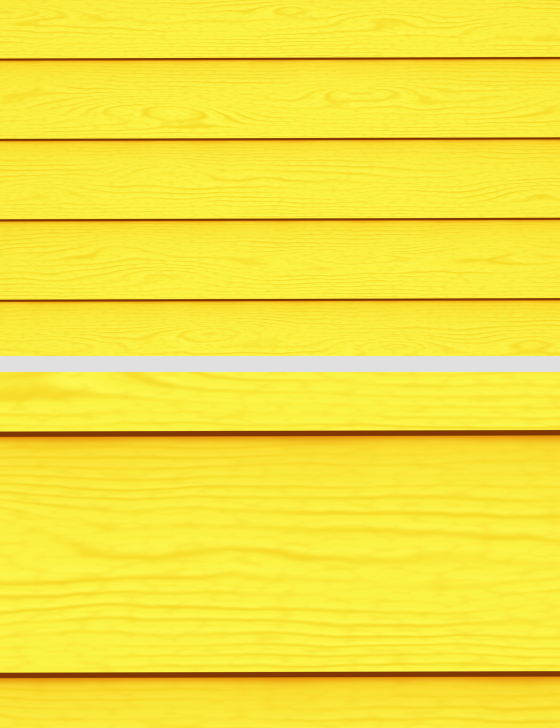
Top: the whole. Bottom: its middle third, enlarged.
A Shadertoy shader for this texture:

```glsl
// Yellow painted lap siding: wide horizontal boards with embossed wood grain and shadowed seams.

// Layout, in units of the canvas height
const float BOARD_HEIGHT = 0.2258;
const float FIRST_SEAM = 0.1575;
const float SEAM_TILT = 0.0028;
const float SEAM_HALF_WIDTH = 0.0023;
const float SHADOW_NEAR = 0.0062;
const float SHADOW_FAR = 0.021;

// Grain
const float RINGS_CENTRE = 9.0;    // ring density at mid board
const float RINGS_EDGE = 18.0;     // extra density towards the board edges
const float KNOT_SPACING = 0.43;
const float GROOVE_DEPTH = 0.72;
const float PORE_DEPTH = 0.30;
const vec2 PORE_SCALE = vec2(48.0, 170.0);

// Paint
const vec3 PAINT = vec3(0.985, 0.955, 0.265);
const vec3 PAINT_LIGHT = vec3(1.0, 0.985, 0.36);
const vec3 PAINT_DEEP = vec3(0.965, 0.83, 0.13);
const vec3 AMBER = vec3(0.97, 0.76, 0.09);
const vec3 ORANGE = vec3(0.88, 0.53, 0.03);
const vec3 SEAM_BROWN = vec3(0.50, 0.21, 0.01);

const float TAU = 6.2831853;

vec2 hash2(vec2 p) {
    vec3 q = fract(p.xyx * vec3(0.1031, 0.1030, 0.0973));
    q += dot(q, q.yzx + 33.33);
    return fract((q.xx + q.yz) * q.zy);
}

// Distance to the nearest jittered cell point
float cellular(vec2 p) {
    vec2 cell = floor(p);
    float nearest = 2.0;
    for (int j = -1; j <= 1; j++)
    for (int i = -1; i <= 1; i++) {
        vec2 c = cell + vec2(i, j);
        nearest = min(nearest, length(c + hash2(c) - p));
    }
    return nearest;
}

// Layered sines, roughly -1 to 1
float waves(vec2 p, float seed) {
    float sum = 0.0, amp = 0.5;
    for (int i = 0; i < 4; i++) {
        sum += amp * sin(p.x + 1.7 * sin(p.y + seed) + seed * 2.3);
        p = mat2(1.7, 0.5, -0.6, 1.8) * p;
        seed += 1.9;
        amp *= 0.55;
    }
    return sum;
}

// Stretched bumps that turn straight rings into closed ovals
float knots(float x, float c, float board) {
    float cell = floor(x / KNOT_SPACING), sum = 0.0;
    for (int i = -2; i <= 2; i++) {
        vec2 id = vec2(cell + float(i), board * 7.0 + 3.0);
        vec2 place = hash2(id), size = hash2(id + 41.7);
        vec2 centre = vec2((id.x + place.x) * KNOT_SPACING, (place.y - 0.5) * 0.42);
        vec2 radius = mix(vec2(0.09, 0.10), vec2(0.21, 0.18), size);
        vec2 q = (vec2(x, c) - centre) / radius;
        sum += mix(1.8, 4.2, size.x) * exp(-dot(q, q));
    }
    return sum;
}

void mainImage(out vec4 fragColor, in vec2 fragCoord) {
    vec2 p = fragCoord / iResolution.y;
    float pixel = 1.0 / iResolution.y;
    float centreX = 0.5 * iResolution.x / iResolution.y;

    // Board index and depth below the seam above it
    float row = (FIRST_SEAM + SEAM_TILT * (p.x - centreX) - p.y) / BOARD_HEIGHT;
    float board = floor(row) + 8.0;
    float t = fract(row);
    float c = t - 0.5;
    float below = t * BOARD_HEIGHT;
    float seamDistance = min(below, BOARD_HEIGHT - below);
    float seed = board * 4.37;

    // Growth rings, calmer near the edges
    float calm = 1.0 - 2.4 * c * c;
    float rings = RINGS_CENTRE * c + RINGS_EDGE * c * abs(c);
    rings += calm * (knots(p.x, c, board) + 0.75 * waves(vec2(p.x * 5.0, c * 5.0), seed));
    rings += 0.16 * waves(vec2(p.x * 32.0, c * 9.0), seed + 2.0);
    float sharpness = 1.0 - smoothstep(0.25, 0.65, fwidth(rings));
    float groove = pow(0.5 + 0.5 * sin(TAU * rings), 4.0) * sharpness;
    float ridge = pow(0.5 + 0.5 * sin(TAU * rings + 1.9), 3.0) * sharpness;
    float strength = clamp(0.55 + 0.6 * waves(vec2(p.x * 7.0, c * 12.0), seed + 5.0), 0.12, 1.0);

    // Fine fibres between the rings
    float pores = smoothstep(0.35, 0.95, cellular(p * PORE_SCALE));

    // Painted surface
    vec3 color = mix(PAINT, PAINT_LIGHT, 0.5 * ridge * strength);
    color = mix(color, PAINT_DEEP, GROOVE_DEPTH * groove * strength);
    color = mix(color, PAINT_DEEP, PORE_DEPTH * pores);
    float side = abs(p.x / centreX - 1.0);
    color = mix(color, PAINT_DEEP, 0.12 * side * side + 0.18 * (1.0 - t) * (1.0 - t));

    // Shadow cast by the board above, then the seam itself
    float uneven = 1.0 + 0.16 * waves(vec2(p.x * 26.0, 0.0), seed);
    color = mix(color, AMBER, 0.72 * exp(-below / (SHADOW_FAR * uneven)));
    color = mix(color, ORANGE, exp(-below * below / pow(SHADOW_NEAR * uneven, 2.0)));
    float seam = 1.0 - smoothstep(SEAM_HALF_WIDTH - pixel * 0.5, SEAM_HALF_WIDTH + pixel, seamDistance);
    color = mix(color, SEAM_BROWN, seam);

    fragColor = vec4(color, 1.0);
}
```
